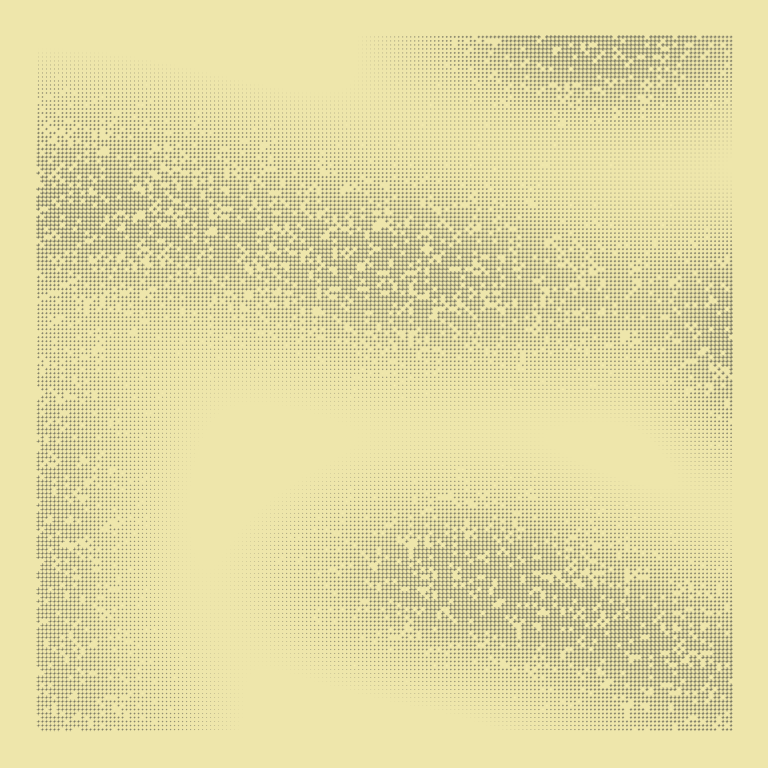
Give the GLSL for this background, as a Shadertoy shader.

```glsl
// A pale paper sheet with a fine square grid of tiny ink marks inside a plain margin.
// Soft elliptical clouds set the tone; each mark is a plus with a short slash that
// grows with the tone, and a hash drops some marks where the tone is strong.

const vec3 PAPER = vec3(0.934, 0.902, 0.672);
const vec3 INK = vec3(0.24, 0.25, 0.24);
const vec2 FRAME_MIN = vec2(0.0475);
const float FRAME_SIZE = 0.907;
const float CELLS = 174.0;
const float ARM_LENGTH = 0.50;    // half length at full tone, in cells
const float ARM_WIDTH = 0.052;    // half width at full tone, in cells
const float SLASH_LENGTH = 0.38;
const float SLASH_WIDTH = 0.040;
const float TONE_START = 0.10;    // cloud sum where marks appear
const float TONE_RANGE = 0.72;    // further rise up to full tone
const float TONE_CURVE = 0.80;
const float GAP_CHANCE = 0.15;
const float FILTER_WIDTH = 1.2;   // softening footprint, in pixels

// Clouds: centre.xy, spread.xy
const int CLOUDS = 12;
const vec4 CLOUD[CLOUDS] = vec4[](
    vec4(0.790, 0.960, 0.150, 0.080),
    vec4(0.050, 0.735, 0.160, 0.100),
    vec4(0.550, 0.640, 0.145, 0.092),
    vec4(0.300, 0.700, 0.130, 0.090),
    vec4(0.820, 0.605, 0.110, 0.080),
    vec4(0.970, 0.550, 0.065, 0.095),
    vec4(0.585, 0.250, 0.135, 0.080),
    vec4(0.790, 0.190, 0.110, 0.075),
    vec4(0.950, 0.110, 0.130, 0.090),
    vec4(0.055, 0.270, 0.085, 0.130),
    vec4(0.100, 0.060, 0.120, 0.085),
    vec4(0.050, 0.470, 0.120, 0.085));
const float STRENGTH[CLOUDS] = float[](
    0.95, 0.75, 0.80, 0.42, 0.36, 0.70, 0.88, 0.42, 0.65, 0.72, 0.46, 0.36);

float hash(vec2 p) {
    return fract(sin(dot(p, vec2(127.1, 311.7))) * 43758.5453);
}

// Sum of the clouds, with the faintest part cut away
float toneAt(vec2 p) {
    float sum = 0.0;
    for (int i = 0; i < CLOUDS; i++) {
        vec2 d = (p - CLOUD[i].xy) / CLOUD[i].zw;
        sum += STRENGTH[i] * exp(-0.5 * dot(d, d));
    }
    return pow(clamp((sum - TONE_START) / TONE_RANGE, 0.0, 1.0), TONE_CURVE);
}

// Share of a pixel footprint, cut at the cell edge, covered by a centred box
float boxCover(vec2 p, vec2 halfSize, float footprint) {
    vec2 low = max(p - 0.5 * footprint, -0.5);
    vec2 high = min(p + 0.5 * footprint, 0.5);
    vec2 overlap = max(min(high, halfSize) - max(low, -halfSize), 0.0);
    vec2 share = overlap / max(high - low, 0.001);
    return share.x * share.y;
}

float markCover(vec2 p, float tone, float footprint) {
    float thickness = 0.5 + 0.5 * tone;
    vec2 arm = vec2(ARM_LENGTH * tone, ARM_WIDTH * thickness);
    vec2 slash = vec2(SLASH_LENGTH * tone, SLASH_WIDTH * thickness);
    vec2 turned = vec2(p.x + p.y, p.y - p.x) * 0.7071;
    float across = boxCover(p, arm, footprint);
    float upright = boxCover(p, arm.yx, footprint);
    float diagonal = boxCover(turned, slash, footprint);
    return 1.0 - (1.0 - across) * (1.0 - upright) * (1.0 - diagonal);
}

void mainImage(out vec4 fragColor, in vec2 fragCoord) {
    float canvas = min(iResolution.x, iResolution.y);
    vec2 uv = (fragCoord - 0.5 * iResolution.xy) / canvas + 0.5;

    // Grid cell and its tone
    float cellsPerUnit = CELLS / FRAME_SIZE;
    vec2 grid = (uv - FRAME_MIN) * cellsPerUnit;
    vec2 cell = floor(grid);
    float tone = toneAt(FRAME_MIN + (cell + 0.5) / cellsPerUnit);

    // Margin and random gaps
    vec2 inside = step(vec2(0.0), cell) * step(cell, vec2(CELLS - 1.0));
    float gap = GAP_CHANCE * smoothstep(0.15, 0.75, tone);
    float present = inside.x * inside.y * step(gap, hash(cell));

    // Ink on paper
    float footprint = FILTER_WIDTH * cellsPerUnit / canvas;
    float ink = present * markCover(fract(grid) - 0.5, tone, footprint);
    fragColor = vec4(mix(PAPER, INK, ink), 1.0);
}
```
